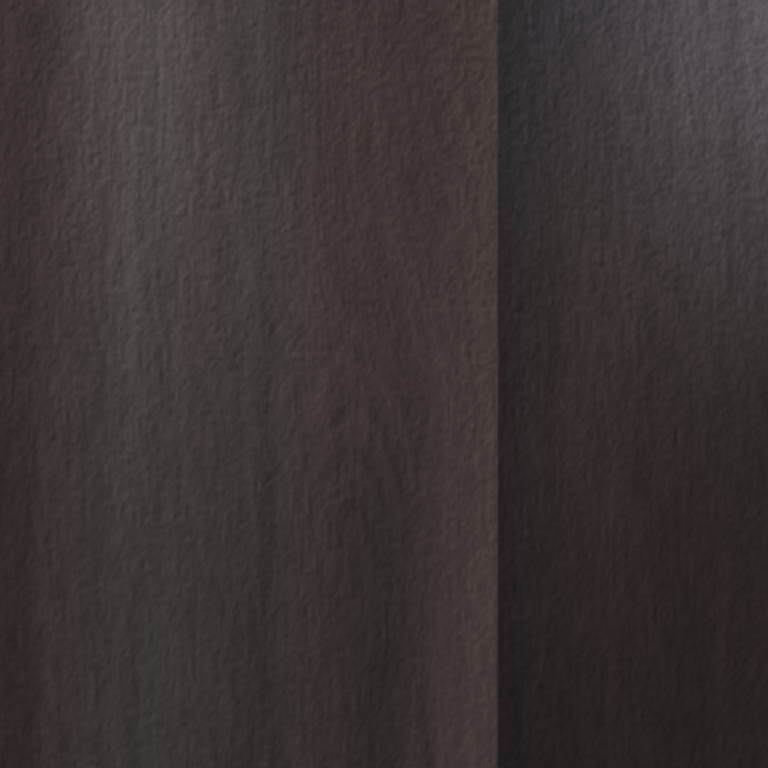
Reproduce this texture procedurally as a Shadertoy shader.

```glsl
#define SEAM_X 0.648
#define SEAM_SOFTNESS 0.003
#define STREAK_CONTRAST 0.34
#define FIGURE_CONTRAST 0.045
#define PORE_CONTRAST 0.13
#define RELIEF_CONTRAST 0.17
#define WARM_TINT vec3(1.05, 0.88, 0.87)
#define COOL_TINT vec3(1.0, 0.955, 0.96)
#define SHEEN_TINT vec3(1.0, 0.93, 0.98)

float hash(vec2 p) {
    vec3 q = fract(vec3(p.xyx) * 0.1031);
    q += dot(q, q.yzx + 33.33);
    return fract((q.x + q.y) * q.z);
}

float noise(vec2 p) {
    vec2 cell = floor(p), f = fract(p);
    f = f * f * (3.0 - 2.0 * f);
    return mix(mix(hash(cell), hash(cell + vec2(1, 0)), f.x),
               mix(hash(cell + vec2(0, 1)), hash(cell + vec2(1, 1)), f.x), f.y);
}

float fbm(vec2 p) {
    float sum = 0.0, amplitude = 0.5;
    for (int i = 0; i < 4; i++) {
        sum += amplitude * noise(p);
        p = p * 2.03 + 17.3;
        amplitude *= 0.5;
    }
    return sum / 0.9375;
}

float bell(float x, float center, float width) {
    float d = (x - center) / width;
    return exp(-d * d);
}

// Bends the grain sideways around the knot
float grainCoord(vec2 p) {
    float bend = 0.075 * smoothstep(0.42, 0.9, p.y) * bell(p.x, 0.52, 0.10);
    float pinch = 0.022 * bell(p.y, 0.47, 0.06) * bell(p.x, 0.54, 0.06);
    return p.x + bend - pinch + 0.014 * (fbm(p * vec2(4.0, 3.0)) - 0.5);
}

// Long vertical streaks of several widths
float streaks(float x, float y) {
    float wide = fbm(vec2(x * 14.0, y * 0.9)) - 0.5;
    float fine = fbm(vec2(x * 52.0 + 9.0, y * 2.0)) - 0.5;
    return 0.45 * wide + 0.55 * fine;
}

// Faint nested arches below the knot
float arches(vec2 p) {
    vec2 q = (p - vec2(0.45, 0.24)) / vec2(0.085, 0.27);
    float radius = length(q) + 0.5 * (fbm(p * vec2(9.0, 5.0)) - 0.5);
    float mask = smoothstep(0.1, 0.6, radius) * (1.0 - smoothstep(0.95, 1.4, radius));
    float rings = sin(radius * 24.0) + 0.5 * sin(radius * 51.0);
    return rings * mask * smoothstep(0.12, 0.4, p.y);
}

// Fine embossed surface lit from the upper left
float relief(vec2 p) {
    vec2 q = p * vec2(165.0, 120.0);
    q.x += 1.2 * noise(p * 45.0);
    vec2 shift = vec2(0.5, -0.4);
    float coarse = noise(q) - noise(q + shift);
    float fine = noise(q * 1.7 + 5.0) - noise(q * 1.7 + 5.0 + shift);
    return coarse + 0.7 * fine;
}

float leftLight(vec2 p) {
    float light = 0.200 + 0.038 * p.y;
    light += (0.020 + 0.050 * smoothstep(0.15, 0.9, p.y)) * bell(p.x, 0.19, 0.12);
    light += 0.045 * smoothstep(0.53, 0.64, p.x);
    light += 0.022 * bell(p.y, 0.65, 0.25) * bell(p.x, 0.38, 0.10);
    light -= 0.022 * bell(p.x, 0.48, 0.05) * (1.0 - smoothstep(0.3, 0.5, p.y));
    return light - 0.028 * bell(p.x, 0.02, 0.035);
}

float rightLight(vec2 p) {
    float across = (p.x - SEAM_X) / (1.0 - SEAM_X);
    float sheen = smoothstep(0.0, 1.0, across) * smoothstep(0.35, 1.0, p.y);
    float mound = 0.022 * bell(across, 0.35, 0.3) * smoothstep(0.0, 0.5, p.y);
    return 0.150 + 0.045 * p.y + mound + 0.145 * sheen - 0.024 * exp(-across * 9.0);
}

void mainImage(out vec4 fragColor, in vec2 fragCoord) {
    vec2 uv = fragCoord / iResolution.xy;
    float onRight = smoothstep(-SEAM_SOFTNESS, SEAM_SOFTNESS, uv.x - SEAM_X);

    // Broad light on the two planks
    float light = mix(leftLight(uv), rightLight(uv), onRight);

    // Grain, figure and pores
    float x = mix(grainCoord(uv), uv.x + 3.7, onRight);
    float grain = STREAK_CONTRAST * streaks(x, uv.y) * mix(1.0, 0.7, onRight);
    float figure = FIGURE_CONTRAST * arches(uv) * (1.0 - onRight);
    float pores = noise(vec2(x * 190.0, uv.y * 30.0)) - 0.5;
    float speckle = noise(uv * vec2(260.0, 210.0)) - 0.5;
    float emboss = relief(uv) * mix(0.75, 1.0, smoothstep(0.2, 0.9, uv.y));
    light *= 1.0 + grain + figure + PORE_CONTRAST * (pores + 0.5 * speckle)
        + RELIEF_CONTRAST * emboss;

    // Grey bands between reddish ones
    float coolBand = 0.9 * bell(uv.x, 0.18, 0.09) + 0.6 * bell(uv.x, 0.34, 0.06);
    coolBand += 0.5 * bell(uv.x, 0.49, 0.035) * (1.0 - smoothstep(0.3, 0.5, uv.y));
    coolBand *= 0.8 + 0.8 * (fbm(uv * vec2(14.0, 2.2) + 4.0) - 0.5);
    vec3 leftTint = mix(WARM_TINT, COOL_TINT, clamp(coolBand, 0.0, 1.0));
    float glare = smoothstep(0.75, 1.35, uv.x * 0.6 + uv.y * 0.8);
    glare += 0.6 * bell(uv.x, SEAM_X, 0.05);
    vec3 rightTint = mix(WARM_TINT, SHEEN_TINT, clamp(glare, 0.0, 1.0));

    fragColor = vec4(light * mix(leftTint, rightTint, onRight), 1.0);
}
```
